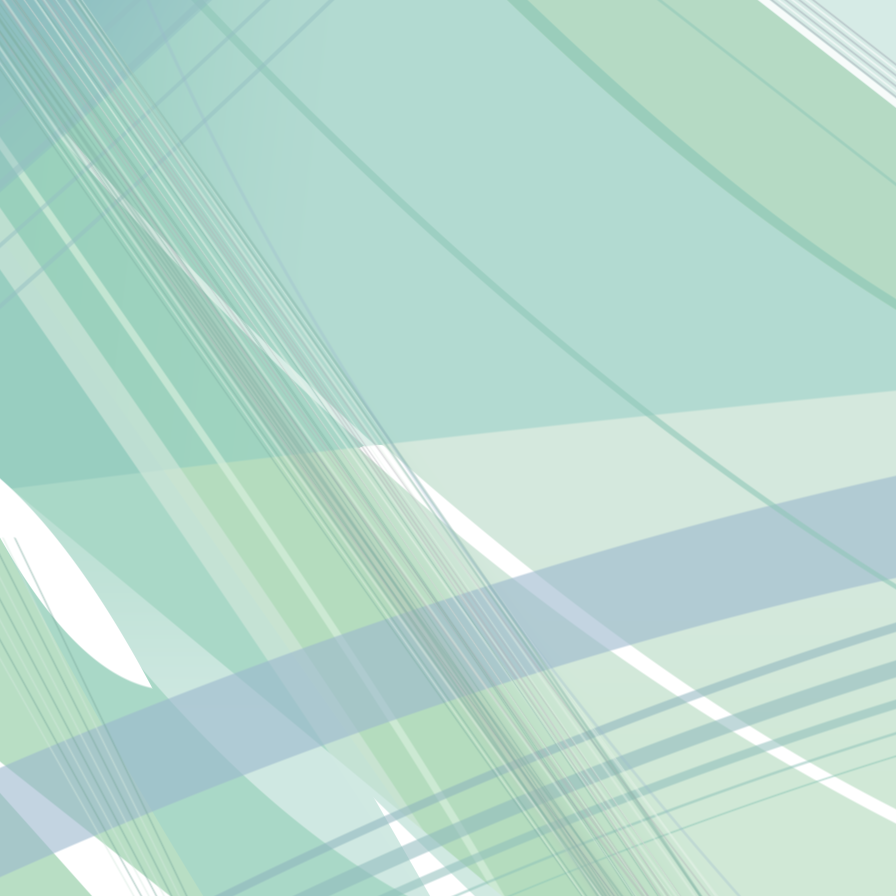
Give the GLSL for this background, as a three.js fragment shader.

```glsl
// Translucent mint ribbons, sweeping arcs and fine diagonal fibres.
#define SOFT 0.0016
#define FIBRES 34
#define FAN_LINES 5
#define CORNER_LINES 7
#define TEAL vec3(0.70, 0.855, 0.82)
#define DEEP_TEAL vec3(0.595, 0.805, 0.755)
#define PALE vec3(0.83, 0.91, 0.865)
#define LEAF vec3(0.70, 0.86, 0.74)
#define BLUE vec3(0.605, 0.718, 0.803)
#define SEA vec3(0.56, 0.78, 0.72)
#define WHITE vec3(1.0)

varying vec2 vUv;

float hash(float n) { return fract(sin(n * 12.9898) * 43758.547); }

// Quadratic curve with coefficients c.
float curve(float t, vec3 c) { return c.x + t * (c.y + t * c.z); }

float side(float v) { return smoothstep(-SOFT, SOFT, v); }

float stroke(float v, float halfWidth) {
  return 1.0 - smoothstep(halfWidth - SOFT, halfWidth + SOFT, abs(v));
}

// Area between two curves, measured downward.
float between(vec2 q, vec3 top, vec3 bottom) {
  return side(q.y - curve(q.x, top)) * side(curve(q.x, bottom) - q.y);
}

void main() {
  vec2 q = vec2(vUv.x, 1.0 - vUv.y); // q.y runs downward
  float x = q.x;
  float d = q.y;
  float s = x - 0.70 * d + 0.02; // offset across the diagonal bundle

  // Teal sheet above, pale sheet below
  float low = side(d - curve(x, vec3(0.547, -0.125, 0.014)));
  vec3 upper = mix(DEEP_TEAL, TEAL, smoothstep(-0.02, 0.42, x + 0.12 * d));
  vec3 col = mix(upper, mix(PALE, vec3(0.815, 0.91, 0.84), smoothstep(0.6, 0.9, d)), low);

  // Green field beside and left of the bundle
  float glow = 1.0 - smoothstep(-0.02, 0.14, s);
  col = mix(col, mix(vec3(0.60, 0.82, 0.73), LEAF, low), glow * mix(0.75, 0.95, low));
  float leftField = 1.0 - side(s + 0.165);
  col = mix(col, mix(DEEP_TEAL, vec3(0.66, 0.845, 0.785), low), leftField * 0.9);
  float corner = side(d - curve(x, vec3(0.60, 1.9, -0.6)));
  col = mix(col, vec3(0.72, 0.87, 0.77), corner * leftField);

  // Light diagonal strips
  col = mix(col, PALE, 0.62 * stroke(s + 0.166 + 0.018 * d * d * d, 0.024));
  col = mix(col, vec3(0.85, 0.94, 0.87), 0.65 * stroke(s + 0.092 + 0.03 * d * d * d * d, 0.005));

  // Pale and white blades at lower left
  float pale = between(q, vec3(0.535, 0.83, 0.0), vec3(0.535, 1.5, -1.05));
  col = mix(col, vec3(0.82, 0.915, 0.89), pale * mix(0.45, 0.95, smoothstep(0.55, 0.85, d)));
  float blades = between(q, vec3(0.534, 0.875, 2.95), vec3(0.60, 1.77, -4.6)) * side(0.18 - x);
  blades += between(q, vec3(0.85, 0.79, 0.0), vec3(0.885, 1.12, 0.0));
  blades += between(q, vec3(0.486, 0.97, 0.0), vec3(0.16, 1.75, 0.0)) * side(x - 0.41);
  col = mix(col, WHITE, min(blades, 1.0));

  // White arc, faint above the sheet edge
  float arc = d - curve(x - 0.41, vec3(0.495, 0.90, -0.33));
  float arcWidth = mix(0.006, mix(0.014, 0.008, smoothstep(0.45, 0.95, x)), low);
  col = mix(col, WHITE, stroke(arc, arcWidth) * mix(0.55, 1.0, low) * smoothstep(0.04, 0.10, x));

  // Broad blue ribbon
  float ribbon = between(q, vec3(0.857, -0.43, 0.104), vec3(0.979, -0.45, 0.116));
  col = mix(col, BLUE, 0.6 * ribbon);

  // Fan of lines at lower right
  for (int i = 0; i < FAN_LINES; i++) {
    float k = float(i);
    float bend = curve(1.0 - x, vec3(0.70 + 0.05 * k - 0.0035 * k * k, 0.31, 0.12));
    float w = 0.001 + 0.0085 * exp(-0.7 * (k - 1.0) * (k - 1.0));
    vec3 tint = mix(vec3(0.55, 0.70, 0.74), SEA, k / 4.0);
    col = mix(col, tint, 0.55 * stroke(d - bend, w));
  }

  // Green band and pale corner at upper right
  float bandEdge = d - curve(x - 0.566, vec3(0.0, 0.97, -0.40));
  float band = side(-bandEdge) * side(x - 0.56);
  col = mix(col, vec3(0.71, 0.855, 0.77), band);
  float rim = mix(0.011, 0.006, smoothstep(0.57, 1.0, x));
  col = mix(col, vec3(0.59, 0.80, 0.73), 0.9 * stroke(bandEdge + rim, rim));
  col = mix(col, SEA, 0.55 * stroke(d - 0.78 * (x - 0.736), 0.002));
  float tip = d - 0.78 * (x - 0.846);
  col = mix(col, vec3(0.84, 0.92, 0.90), side(-tip));
  col = mix(col, WHITE, 0.8 * stroke(tip + 0.005, 0.005));
  for (int i = 0; i < CORNER_LINES; i++) {
    float k = float(i);
    vec3 tint = mix(vec3(0.66, 0.70, 0.73), WHITE, mod(k, 2.0));
    col = mix(col, tint, 0.6 * stroke(tip + 0.012 + 0.006 * k, 0.0012));
  }

  // Long sea-green sweep
  float sweep = d - curve(x - 0.22, vec3(0.0, 1.058, -0.28));
  col = mix(col, SEA, 0.6 * stroke(sweep, mix(0.008, 0.003, x)));

  // Blue corner and crossing strokes at upper left
  float cross = d + 0.88 * x + 0.12 * x * x;
  col = mix(col, vec3(0.53, 0.71, 0.76), 0.65 * side(0.215 - cross) * (1.0 - 0.5 * smoothstep(0.0, 0.22, cross)));
  for (int i = 0; i < 5; i++) {
    float k = float(i);
    float at = 0.07 + 0.068 * k;
    col = mix(col, mix(BLUE, SEA, 0.5), 0.5 * stroke(cross - at, 0.002 + 0.004 * hash(k + 3.0)));
  }

  // Bundle haze and fine fibres
  col = mix(col, vec3(0.71, 0.75, 0.72), 0.45 * exp(-pow(s / 0.016, 2.0)) * smoothstep(0.1, 0.45, d));
  for (int i = 0; i < FIBRES; i++) {
    float k = float(i);
    float offset = mix(-0.035, 0.115, (k + hash(k)) / float(FIBRES));
    float bow = (hash(k + 41.0) - 0.4) * 0.09 * (d - 0.35) * (d - 0.35);
    float pick = hash(k + 17.0);
    vec3 tint = mix(SEA * 0.88, vec3(0.70, 0.70, 0.72), step(0.38, pick));
    tint = mix(tint, vec3(0.90, 0.95, 0.91), step(0.62, pick));
    col = mix(col, tint, 0.42 * stroke(s - offset - bow, 0.0006 + 0.0012 * hash(k + 7.0)));
  }
  for (int i = 0; i < 8; i++) {
    float k = float(i);
    float lean = x - (0.48 + 0.012 * k) * (d - 0.62) + 0.013 * (k - 2.0);
    vec3 tint = mix(SEA * 0.85, PALE, mod(k, 2.0));
    col = mix(col, tint, 0.45 * stroke(lean, 0.001) * side(d - 0.6));
  }
  float violet = x - curve(d, vec3(0.165, 0.44, 0.22));
  col = mix(col, BLUE, 0.3 * stroke(violet, 0.002));

  gl_FragColor = vec4(col, 1.0);
}
```
